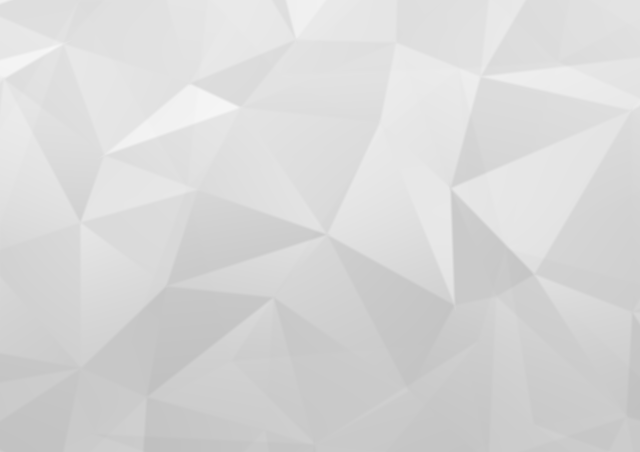
Reproduce this background procedurally as a WebGL 2 fragment shader.

```glsl
#version 300 es
precision highp float;
// Pale grey low-poly background: irregular shaded triangles, lighter towards the top.

uniform vec2 u_resolution;
out vec4 fragColor;

vec2 hash2(vec2 p) {
    vec3 q = fract(p.xyx * vec3(0.1031, 0.1030, 0.0973));
    q += dot(q, q.yzx + 33.33);
    return fract((q.xx + q.yz) * q.zy);
}

// Grid corner pushed off its place; the range keeps neighbours in order.
vec2 corner(vec2 cell, float seed) {
    return cell + 0.86 * (hash2(cell + seed) - 0.5);
}

float cross2(vec2 a, vec2 b) {
    return a.x * b.y - a.y * b.x;
}

// Distance to the left of the line from a to b.
float edgeDist(vec2 p, vec2 a, vec2 b) {
    return cross2(b - a, p - a) / length(b - a);
}

// Adds one counter-clockwise triangle: x sums shade, y sums coverage.
void addTriangle(inout vec2 sum, vec2 p, vec2 a, vec2 b, vec2 c, float blur) {
    float inner = min(edgeDist(p, a, b), min(edgeDist(p, b, c), edgeDist(p, c, a)));
    float cover = smoothstep(-blur, blur, inner);
    vec2 center = (a + b + c) / 3.0;
    vec2 rnd = hash2(floor(center * 91.0) + 17.0);
    float angle = 6.2832 * rnd.y;
    float slope = 0.6 * dot(p - center, vec2(cos(angle), sin(angle)));
    float shade = 2.0 * rnd.x - 1.0 + 1.3 * smoothstep(0.92, 1.0, rnd.x) + slope;
    sum += cover * vec2(shade, 1.0);
}

// Shade of the irregular triangle mesh at p, about -1 to 1.
float facets(vec2 p, float seed, float blur) {
    vec2 sum = vec2(0.0);
    for (int j = -1; j <= 1; j++) {
        for (int i = -1; i <= 1; i++) {
            vec2 cell = floor(p) + vec2(i, j);
            vec2 a = corner(cell, seed);
            vec2 b = corner(cell + vec2(1, 0), seed);
            vec2 c = corner(cell + vec2(1, 1), seed);
            vec2 d = corner(cell + vec2(0, 1), seed);

            // Split along a random diagonal that lies inside the quad.
            float areaAC = min(cross2(b - a, c - a), cross2(c - a, d - a));
            float areaBD = min(cross2(b - a, d - a), cross2(c - b, d - b));
            bool useAC = areaBD < 0.06 ? areaAC > areaBD
                       : areaAC > 0.06 && hash2(cell + seed + 5.5).x < 0.5;
            if (useAC) {
                addTriangle(sum, p, a, b, c, blur);
                addTriangle(sum, p, a, c, d, blur);
            } else {
                addTriangle(sum, p, a, b, d, blur);
                addTriangle(sum, p, b, c, d, blur);
            }
        }
    }
    return sum.x / max(sum.y, 0.001);
}

mat2 rotate(float angle) {
    float c = cos(angle), s = sin(angle);
    return mat2(c, s, -s, c);
}

void main() {
    vec2 uv = gl_FragCoord.xy / u_resolution.y;
    float blur = max(0.0045, 1.0 / u_resolution.y);

    // Main mesh, and a wider one that leaves faint seams.
    float bold = facets(rotate(0.42) * uv * 4.3 + 20.0, 3.0, blur * 4.3);
    float faint = facets(rotate(-0.6) * uv * 3.1 + 40.0, 71.0, blur * 3.1);

    // Light from above; contrast peaks in the middle band.
    float tone = mix(0.785, 0.895, smoothstep(0.0, 0.95, uv.y));
    float middle = exp(-pow((uv.y - 0.5) / 0.22, 2.0));
    float contrast = 0.026 + 0.028 * middle;
    float grey = tone + contrast * bold + 0.011 * faint;

    fragColor = vec4(vec3(clamp(grey, 0.0, 0.99)), 1.0);
}
```
